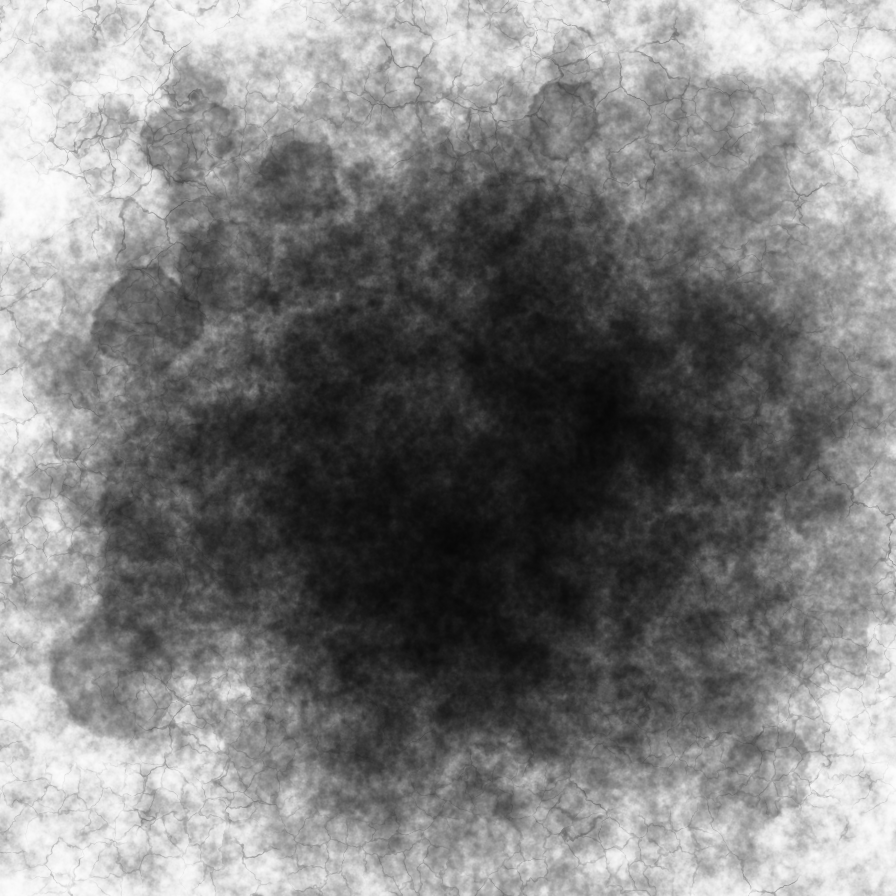
Give the GLSL for this background, as a Shadertoy shader.

```glsl
// Weathered monochrome grunge: a dark mottled stain fading to pale cracked plaster.

const vec2 STAIN_CENTER = vec2(0.518, 0.470);
const vec2 STAIN_RADII = vec2(0.460, 0.410);
const vec2 FADE = vec2(0.32, 1.58);       // start and end of the stain falloff
const float DARKEST = 0.09;
const float LIGHTEST = 0.94;
const float EDGE_WARP = 0.34;
const vec2 MOTTLE = vec2(1.70, 0.75);     // strength in the stain, on the plaster
const vec2 GRAIN = vec2(0.95, 0.42);
const float CRACK_DEPTH = 0.24;
const float PATCH_DEPTH = 0.27;
const float SCATTER_SCALE = 10.0;

// Main crusts: center, radius, strength
const vec4 CRUSTS[12] = vec4[12](
    vec4(0.165, 0.640, 0.058, 1.5), vec4(0.250, 0.700, 0.055, 1.2),
    vec4(0.208, 0.844, 0.048, 1.0), vec4(0.340, 0.800, 0.042, 1.0),
    vec4(0.632, 0.866, 0.042, 1.3), vec4(0.570, 0.735, 0.070, 1.1),
    vec4(0.170, 0.430, 0.060, 0.8), vec4(0.130, 0.245, 0.070, 0.9),
    vec4(0.400, 0.190, 0.060, 0.9), vec4(0.680, 0.215, 0.048, 1.0),
    vec4(0.780, 0.270, 0.050, 1.0), vec4(0.860, 0.140, 0.048, 0.9));

// Soft tonal shifts: center, radius, exposure
const vec4 GLOWS[11] = vec4[11](
    vec4(0.520, 0.545, 0.035, 0.50), vec4(0.430, 0.620, 0.130, 0.45),
    vec4(0.240, 0.210, 0.090, 0.28), vec4(0.020, 0.810, 0.060, 0.25),
    vec4(0.970, 0.200, 0.100, 0.22), vec4(0.470, 0.890, 0.070, 0.15),
    vec4(0.040, 0.520, 0.060, 0.25), vec4(0.495, 0.375, 0.100, -0.45),
    vec4(0.665, 0.545, 0.070, -0.45), vec4(0.830, 0.800, 0.130, -0.20),
    vec4(0.840, 0.570, 0.120, -0.25));

float hash(vec2 p) {
    vec3 q = fract(vec3(p.xyx) * 0.1031);
    q += dot(q, q.yzx + 33.33);
    return fract((q.x + q.y) * q.z);
}

vec2 hash2(vec2 p) {
    return vec2(hash(p + 17.3), hash(p + 71.9));
}

float noise(vec2 p) {
    vec2 cell = floor(p), f = fract(p);
    f = f * f * (3.0 - 2.0 * f);
    float low = mix(hash(cell), hash(cell + vec2(1, 0)), f.x);
    float high = mix(hash(cell + vec2(0, 1)), hash(cell + vec2(1, 1)), f.x);
    return mix(low, high, f.y);
}

float fbm(vec2 p, int octaves) {
    float sum = 0.0, weight = 0.5, total = 0.0;
    for (int i = 0; i < octaves; i++) {
        sum += weight * noise(p);
        total += weight;
        weight *= 0.58;
        p = mat2(1.6, 1.2, -1.2, 1.6) * p + 13.7;
    }
    return sum / total;
}

// Translucent disc with a thin darker rim; d is distance over radius
float crust(float d) {
    float body = 1.0 - smoothstep(0.90, 1.06, d);
    float rim = (d - 0.93) / 0.08;
    return body * (0.65 + 0.25 * d) + 0.3 * exp(-rim * rim);
}

// Crusts strewn over a jittered grid
float scatteredCrusts(vec2 p) {
    vec2 base = floor(p);
    float sum = 0.0;
    for (int y = -1; y <= 1; y++)
    for (int x = -1; x <= 1; x++) {
        vec2 cell = base + vec2(x, y);
        float radius = mix(0.28, 0.60, hash(cell + 5.1));
        float d = length(p - cell - hash2(cell)) / radius;
        sum += crust(d) * hash(cell + 9.7);
    }
    return sum;
}

// Thin lines along the borders of random cells
float cracks(vec2 p, float width) {
    vec2 base = floor(p);
    float nearest = 9.0, second = 9.0;
    for (int y = -1; y <= 1; y++)
    for (int x = -1; x <= 1; x++) {
        vec2 cell = base + vec2(x, y);
        float d = length(p - cell - hash2(cell));
        second = min(second, max(nearest, d));
        nearest = min(nearest, d);
    }
    return 1.0 - smoothstep(0.0, width, second - nearest);
}

void mainImage(out vec4 fragColor, in vec2 fragCoord) {
    vec2 p = fragCoord / iResolution.xy;
    vec2 wobble = vec2(fbm(p * 25.0, 5), fbm(p * 25.0 + 41.0, 5)) - 0.5;
    vec2 q = p + 0.042 * wobble;

    // Ragged radial stain
    float d = length((q - STAIN_CENTER) / STAIN_RADII);
    d += EDGE_WARP * (fbm(p * 7.0 + 3.0, 5) - 0.5);
    float tone = mix(DARKEST, LIGHTEST, smoothstep(FADE.x, FADE.y, d));
    float pale = smoothstep(0.45, 1.15, d);

    // Overlapping crusts and soft exposure changes
    float cover = 0.50 * scatteredCrusts(q * SCATTER_SCALE) - 0.38;
    for (int i = 0; i < 12; i++)
        cover += CRUSTS[i].w * crust(length(q - CRUSTS[i].xy) / CRUSTS[i].z);
    float exposure = -PATCH_DEPTH * cover * mix(0.55, 1.0, pale);
    for (int i = 0; i < 11; i++) {
        vec2 offset = (q - GLOWS[i].xy) / GLOWS[i].z;
        exposure += GLOWS[i].w * exp(-dot(offset, offset));
    }

    // Mottling, fine grain and broken cracks
    exposure += mix(MOTTLE.x, MOTTLE.y, pale) * (fbm(p * 30.0 + 8.0, 5) - 0.5);
    exposure += mix(GRAIN.x, GRAIN.y, pale) * (fbm(p * 130.0 + 2.0, 3) - 0.5);
    float broken = smoothstep(0.48, 0.70, fbm(p * 11.0 + 27.0, 3));
    float lines = cracks(q * 19.0, 0.075) * broken;
    lines += 0.6 * cracks(q * 36.0 + 6.0, 0.13) * smoothstep(0.42, 0.65, noise(p * 17.0));
    tone *= exp(exposure) * (1.0 - CRACK_DEPTH * mix(0.3, 1.0, pale) * min(lines, 1.0));

    // Gentle shoulder keeps the pale areas below pure white
    tone = tone < 0.8 ? tone : 0.8 + 0.2 * (1.0 - exp((0.8 - tone) / 0.2));
    fragColor = vec4(vec3(tone), 1.0);
}
```
